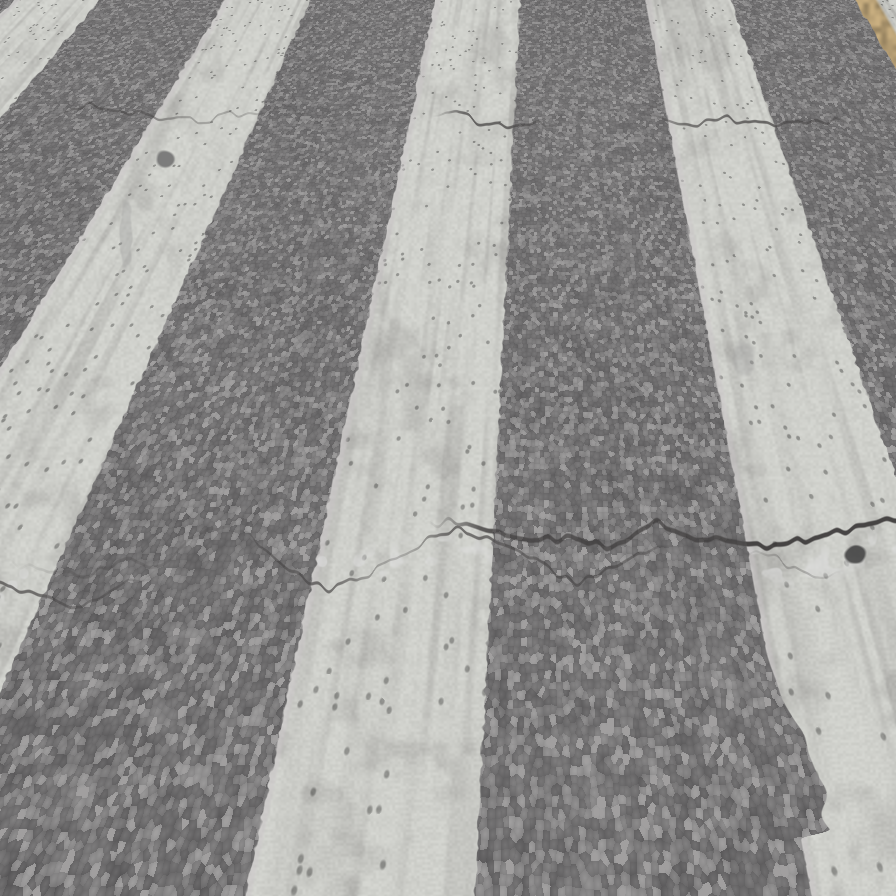
Give the GLSL for this texture, as a Shadertoy shader.

```glsl
// Worn pedestrian crossing: pale painted bars in perspective on cracked, speckled asphalt.

const float PERIOD = 0.2344;     // bar spacing at the far edge
const float HALF_BAR = 0.0475;   // half of a bar's width there
const float FIRST_BAR = 0.0644;  // centre of the leftmost bar
const float VANISH_X = 0.6107;
const float SPREAD = 1.697;      // perspective growth towards the viewer

const vec3 TAR = vec3(0.34, 0.335, 0.34);
const vec3 STONE = vec3(0.63, 0.625, 0.625);
const vec3 PAINT = vec3(0.815, 0.82, 0.80);
const vec3 WORN_PAINT = vec3(0.70, 0.70, 0.685);
const vec3 OLD_RIM = vec3(0.79, 0.77, 0.78);
const vec3 TAN = vec3(0.69, 0.60, 0.44);
const vec3 CRACK = vec3(0.22, 0.21, 0.21);

float hash(vec2 p) {
    return fract(sin(dot(p, vec2(127.1, 311.7))) * 43758.5);
}

float noise(vec2 p) {
    vec2 i = floor(p), f = fract(p);
    f = f * f * (3.0 - 2.0 * f);
    return mix(mix(hash(i), hash(i + vec2(1, 0)), f.x),
               mix(hash(i + vec2(0, 1)), hash(i + vec2(1, 1)), f.x), f.y);
}

// x: distance to the nearest cell point, y: that cell's random tone
vec2 cellular(vec2 p) {
    vec2 i = floor(p), best = vec2(9.0, 0.0);
    for (int y = -1; y <= 1; y++)
    for (int x = -1; x <= 1; x++) {
        vec2 c = i + vec2(x, y);
        vec2 point = c + 0.15 + 0.7 * vec2(hash(c), hash(c + 37.3));
        float d = length(point - p);
        if (d < best.x) best = vec2(d, hash(c + 71.9));
    }
    return best;
}

vec3 asphalt(vec2 ground, vec2 p) {
    vec2 grain = cellular(ground * 330.0);
    float tone = 0.16 + 0.85 * grain.y * grain.y + 0.3 * (0.6 - grain.x);
    tone += 0.24 * (noise(ground * 190.0) - 0.5) + 0.12 * (noise(p * 9.0) - 0.5);
    float contrast = mix(0.65, 1.0, p.y);
    return mix(TAR, STONE, clamp(0.45 + (tone - 0.45) * contrast, 0.0, 1.0));
}

vec3 paint(vec2 ground, vec2 p) {
    float streak = noise(ground * vec2(260.0, 14.0)) * 0.6 + noise(ground * vec2(90.0, 6.0)) * 0.4;
    float blotch = noise(p * vec2(26.0, 18.0)) * 0.6 + noise(p * 61.0) * 0.4;
    float wear = 0.65 * smoothstep(0.4, 0.9, streak) + 0.6 * smoothstep(0.5, 0.9, blotch);
    vec3 col = mix(PAINT, WORN_PAINT, clamp(wear, 0.0, 1.0));
    vec2 pit = cellular(ground * 230.0);
    col *= 1.0 - 0.3 * step(0.94, pit.y) * (1.0 - smoothstep(0.15, 0.4, pit.x));
    return col + 0.05 * (noise(p * 330.0) - 0.5);
}

// Jagged, broken line running across at height y
float crack(vec2 p, float y, float width, float seed, float px) {
    y += 0.022 * (noise(vec2(p.x * 22.0, seed)) - 0.5);
    y += 0.009 * (noise(vec2(p.x * 90.0, seed + 7.0)) - 0.5);
    float open = smoothstep(0.2, 0.65, noise(vec2(p.x * 9.0, seed + 3.0)));
    float w = width * (0.4 + 0.6 * open);
    return open * (1.0 - smoothstep(w * 0.5, w + px, abs(p.y - y)));
}

float spot(vec2 p, vec2 centre, vec2 radius) {
    float r = length((p - centre) / radius) + 0.35 * (noise(p * 90.0) - 0.5);
    return 1.0 - smoothstep(0.75, 1.1, r);
}

void mainImage(out vec4 fragColor, in vec2 fragCoord) {
    vec2 p = fragCoord / iResolution.xy;
    p.y = 1.0 - p.y;             // 0 far, 1 near
    float px = 1.0 / iResolution.y;

    // Road plane
    float depth = 1.0 + SPREAD * p.y;
    vec2 ground = vec2((p.x - VANISH_X) / depth + VANISH_X, -0.95 / depth);

    // Repeated bars, signed distance in canvas units
    float s = (ground.x - FIRST_BAR) / PERIOD;
    float bar = round(s);
    float u = (s - bar) * PERIOD;
    float fromLeft = (u + HALF_BAR) * depth;
    float d = (abs(u) - HALF_BAR) * depth + 0.004 * (noise(p * 170.0) - 0.5);

    // Paint broken away along one near edge
    float bite = smoothstep(0.72, 0.89, p.y) * (1.0 - smoothstep(0.925, 0.937, p.y));
    bite *= 0.034 + 0.008 * (noise(vec2(p.y * 45.0, 2.0)) - 0.5) + 0.003 * sin(p.y * 95.0);
    if (bar == 3.0) d = max(d, bite - fromLeft);
    float painted = 1.0 - smoothstep(-px, px, d);

    vec3 coat = paint(ground, p);
    coat = mix(coat, OLD_RIM, 0.5 * (1.0 - smoothstep(0.004, 0.009, fromLeft)));
    if (bar > 3.5) coat = mix(TAN * (0.85 + 0.3 * noise(p * 150.0)), coat, smoothstep(0.021, 0.027, fromLeft));

    // Flaked paint beside the near crack
    float nearY = 0.642 - 0.042 * smoothstep(0.0, 0.27, p.x) - 0.012 * cos(25.6 * (p.x - 0.27));
    float flakes = smoothstep(0.55, 0.75, noise(p * 75.0)) * (1.0 - smoothstep(0.0, 0.03, abs(p.y - nearY - 0.022)));
    coat = mix(coat, vec3(0.87), 0.6 * flakes);
    vec3 col = mix(asphalt(ground, p), coat, painted);

    // Cracks: near main line, its lower branch, and a thin far line
    float main1 = crack(p, nearY, 0.0028, 4.0, px);
    float branch = crack(p, nearY + 0.024 + 0.014 * sin(p.x * 21.0), 0.0016, 19.0, px);
    float far1 = crack(p, 0.128 + 0.012 * p.x, 0.0013, 33.0, px);
    float cracks = max(main1, max(0.7 * branch, 0.75 * far1));
    col = mix(col, CRACK, cracks * mix(0.65, 0.9, painted));

    // Stains
    col = mix(col, vec3(0.45), 0.9 * spot(p, vec2(0.184, 0.178), vec2(0.011, 0.010)));
    col = mix(col, vec3(0.27), 0.9 * spot(p, vec2(0.955, 0.619), vec2(0.013, 0.010)));
    col = mix(col, vec3(0.60), 0.35 * spot(p, vec2(0.141, 0.262), vec2(0.007, 0.045)));
    col = mix(col, vec3(0.62), 0.35 * spot(p, vec2(0.830, 0.400), vec2(0.014, 0.020)));
    fragColor = vec4(col, 1.0);
}
```
